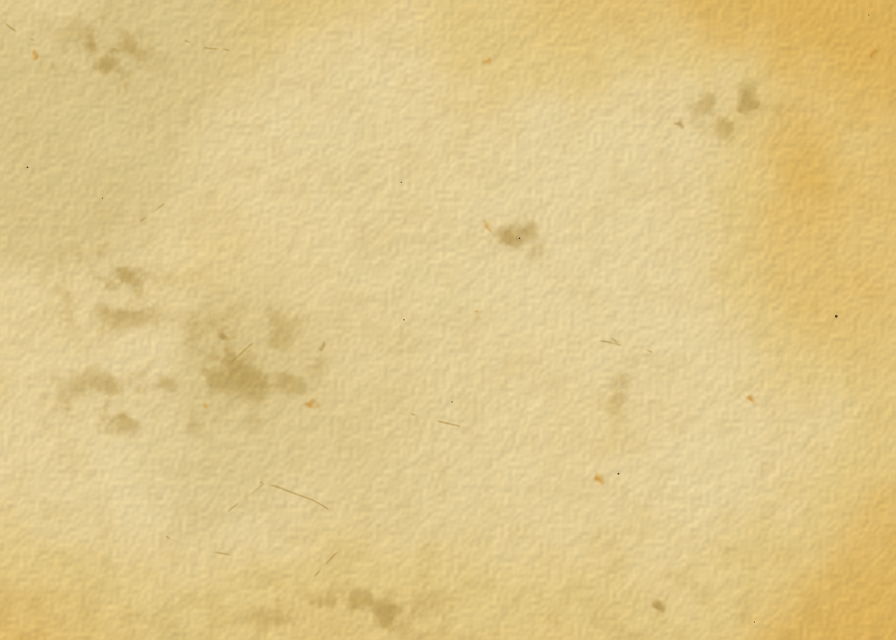
Write a Shadertoy shader that draws this texture.

```glsl
// Aged cream paper with amber edges, mottled stains, faint scratches and specks.

// Paper colours
const vec3 CREAM = vec3(0.896, 0.818, 0.612);
const vec3 STRAW = vec3(0.882, 0.776, 0.510);
const vec3 AMBER = vec3(0.865, 0.700, 0.365);
const vec3 DULL  = vec3(0.830, 0.745, 0.505);
const vec3 SOIL  = vec3(0.660, 0.535, 0.265);
const vec3 RUST  = vec3(0.780, 0.540, 0.180);
const vec3 INK   = vec3(0.230, 0.180, 0.090);

// Feature sizes, in canvas heights
const float GRAIN_FREQ = 165.0;
const float GRAIN_GAIN = 0.060;
const float MOTTLE_FREQ = 30.0;
const float SMUDGE_CELLS = 7.0;
const float DOT_CELLS = 9.0;
const int SCRATCHES = 10;

// Stained areas: centre, radii
const int STAINS = 8;
const vec4 STAIN[STAINS] = vec4[STAINS](
    vec4(0.39, 0.44, 0.13, 0.10), vec4(0.20, 0.36, 0.15, 0.06),
    vec4(0.56, 0.05, 0.17, 0.05), vec4(0.18, 0.55, 0.10, 0.08),
    vec4(1.16, 0.83, 0.09, 0.04), vec4(0.13, 0.88, 0.08, 0.06),
    vec4(0.78, 0.61, 0.05, 0.04), vec4(0.98, 0.42, 0.03, 0.04));

float hash(vec2 p) {
    vec3 q = fract(p.xyx * 0.1031);
    q += dot(q, q.yzx + 33.33);
    return fract((q.x + q.y) * q.z);
}

vec2 hash2(vec2 p) { return vec2(hash(p + 11.7), hash(p + 47.3)); }

float noise(vec2 p) {
    vec2 i = floor(p), f = fract(p);
    f = f * f * (3.0 - 2.0 * f);
    return mix(mix(hash(i), hash(i + vec2(1, 0)), f.x),
               mix(hash(i + vec2(0, 1)), hash(i + vec2(1, 1)), f.x), f.y);
}

float fbm(vec2 p) {
    float sum = 0.0, gain = 0.5;
    for (int i = 0; i < 5; i++) {
        sum += gain * noise(p);
        p = mat2(1.6, 1.2, -1.2, 1.6) * p + 5.3;
        gain *= 0.5;
    }
    return sum / 0.97;
}

// Relief lit from the upper left
float relief(vec2 p) {
    vec2 light = vec2(-0.3, 0.35);
    return noise(p + light) - noise(p - light);
}

// One randomly placed disc in some of the grid cells
float discs(vec2 p, float cells, float share, vec2 radii, float soft) {
    vec2 id = floor(p * cells);
    vec2 centre = (id + 0.2 + 0.6 * hash2(id + cells)) / cells;
    float r = mix(radii.x, radii.y, hash(id + 3.1));
    float d = length(p - centre);
    return step(hash(id + 71.9), share) * (1.0 - smoothstep(r - soft, r + soft, d));
}

float segment(vec2 p, vec2 dir, float halfLen) {
    return length(p - dir * clamp(dot(p, dir), -halfLen, halfLen));
}

void mainImage(out vec4 fragColor, in vec2 fragCoord) {
    vec2 p = fragCoord / iResolution.y;
    float aspect = iResolution.x / iResolution.y;
    float px = 1.0 / iResolution.y;
    float cloud = fbm(p * 3.2 + 8.0);
    float mottle = fbm(p * MOTTLE_FREQ);

    // Yellowing from the borders inwards
    float right = smoothstep(aspect - 0.48, aspect + 0.04, p.x + 0.2 * (cloud - 0.5));
    float topPatch = 0.35 + 0.5 * exp(-pow((p.x - 0.42) / 0.10, 2.0))
                   + 0.4 * smoothstep(0.6, 1.0, p.x);
    float top = smoothstep(0.74, 1.04, p.y + 0.35 * (cloud - 0.5)) * topPatch;
    float bottom = 1.0 - smoothstep(-0.04, 0.26, p.y);
    float left = 1.0 - smoothstep(-0.05, 0.30, p.x);
    float age = 0.10 + 0.66 * right * right + 0.75 * top + 0.38 * bottom
              + 0.20 * left + 0.55 * (cloud - 0.5) + 0.12 * (mottle - 0.5);
    vec3 color = mix(CREAM, STRAW, smoothstep(0.0, 0.5, age));
    color = mix(color, AMBER, smoothstep(0.4, 1.05, age));

    // Dull shadows on the left side
    float shade = smoothstep(0.46, 0.72, fbm(p * 2.6 + 21.0));
    color = mix(color, DULL, 0.75 * shade * (1.0 - smoothstep(0.2, 0.9, p.x)));

    // Mottled stains
    float mask = 0.10 + 0.15 * bottom;
    for (int i = 0; i < STAINS; i++) {
        vec2 d = (p - STAIN[i].xy + 0.12 * (cloud - 0.5)) / STAIN[i].zw;
        mask = max(mask, exp(-dot(d, d)));
    }
    float soil = mask * smoothstep(0.48, 0.80, mottle + 0.10 * mask);
    color = mix(color, SOIL, 0.55 * soil + 0.07 * mask);

    // Broken scratches
    for (int i = 0; i < SCRATCHES; i++) {
        vec2 seed = vec2(float(i) * 7.0, 5.0);
        vec2 centre = hash2(seed) * vec2(aspect, 1.0);
        float angle = (hash(seed + 2.0) < 0.5 ? 0.65 : -0.5) + 0.3 * hash(seed + 9.0);
        float d = segment(p - centre + 0.008 * (noise(p * 25.0) - 0.5),
                          vec2(cos(angle), sin(angle)), 0.02 + 0.04 * hash(seed + 4.0));
        float line = 1.0 - smoothstep(0.0, 0.0015 + px, d);
        color = mix(color, SOIL, 0.5 * line * smoothstep(0.3, 0.6, noise(p * 55.0)));
    }

    // Ragged smudges and tiny ink dots
    vec2 ragged = p + 0.014 * (vec2(noise(p * 90.0), noise(p * 90.0 + 31.0)) - 0.5);
    float smudge = discs(ragged, SMUDGE_CELLS, 0.22, vec2(0.002, 0.008), 0.005);
    vec3 smudgeColor = mix(SOIL, RUST, step(0.6, hash(floor(ragged * SMUDGE_CELLS))));
    color = mix(color, smudgeColor, 0.65 * smudge);
    color = mix(color, INK, 0.8 * discs(p, DOT_CELLS, 0.10, vec2(0.0006, 0.0022), 0.6 * px));

    // Fibrous grain
    float grain = relief(p * GRAIN_FREQ) + 0.5 * relief(p * GRAIN_FREQ * 0.45 + 17.0);
    color *= 1.0 + GRAIN_GAIN * grain;

    fragColor = vec4(color, 1.0);
}
```
